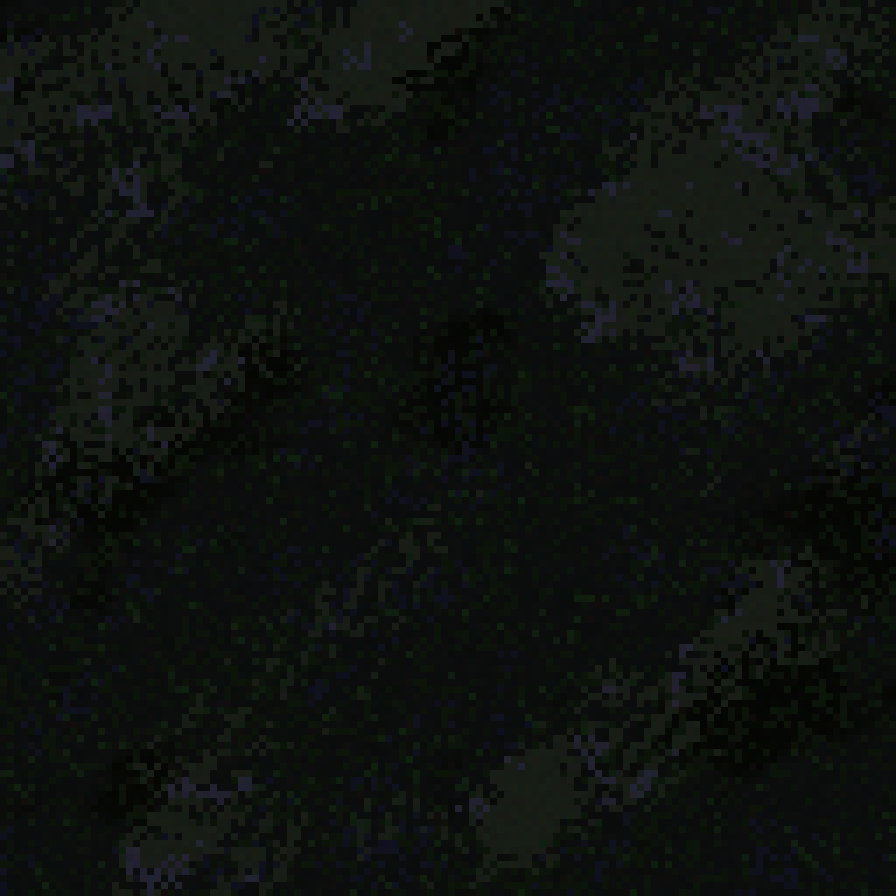
A Shadertoy shader for this texture:

```glsl
const float CELLS = 128.0;

const vec3 CHARCOAL   = vec3(0.044, 0.050, 0.049);
const vec3 PITCH      = vec3(0.022, 0.027, 0.014);
const vec3 UMBER      = vec3(0.070, 0.056, 0.048);
const vec3 OLIVE      = vec3(0.090, 0.110, 0.082);
const vec3 DARK_GREEN = vec3(0.047, 0.077, 0.038);
const vec3 MOSS       = vec3(0.060, 0.118, 0.058);
const vec3 NAVY       = vec3(0.060, 0.066, 0.112);
const vec3 LAVENDER   = vec3(0.132, 0.132, 0.190);

float hash(vec2 p, float seed) {
    vec3 q = fract(vec3(p.xyx + seed * 17.3) * 0.1031);
    q += dot(q, q.yzx + 33.33);
    return fract((q.x + q.y) * q.z);
}

float valueNoise(vec2 p, float seed) {
    vec2 i = floor(p), f = fract(p);
    f = f * f * (3.0 - 2.0 * f);
    float low  = mix(hash(i, seed), hash(i + vec2(1, 0), seed), f.x);
    float high = mix(hash(i + vec2(0, 1), seed), hash(i + vec2(1, 1), seed), f.x);
    return mix(low, high, f.y);
}

float fbm(vec2 p, float seed) {
    float sum = 0.0, weight = 0.533;
    for (int i = 0; i < 4; i++) {
        sum += weight * valueNoise(p, seed + float(i));
        p = p * 2.03 + 7.1;
        weight *= 0.5;
    }
    return sum;
}

// Rotates so that x runs along the rising diagonal, then stretches.
vec2 alongDiagonal(vec2 p, vec2 size) {
    const vec2 dir = vec2(0.766, 0.643);
    return vec2(dot(p, dir), dot(p, vec2(-dir.y, dir.x))) / size;
}

// Fine curved hatching that appears only in some regions.
float hatching(vec2 cell) {
    float phase = 62.0 * valueNoise(cell / 32.0, 21.0) + 0.9 * (cell.x - cell.y);
    float mask = smoothstep(0.50, 0.72, valueNoise(cell / 17.0, 23.0));
    return mask * sin(phase);
}

vec3 cellColor(vec2 cell) {
    float grain = hash(cell, 31.0);
    float pick = hash(cell, 37.0);
    float height = fbm(alongDiagonal(cell, vec2(34.0, 19.0)), 3.0);
    float lit = height + 0.20 * (grain - 0.5) + 0.085 * hatching(cell);

    // Dark ground with pitch-black hollows
    float hollow = fbm(alongDiagonal(cell, vec2(24.0, 17.0)), 11.0);
    float depth = smoothstep(0.46, 0.30, hollow + 0.08 * (pick - 0.5));
    vec3 color = mix(CHARCOAL, PITCH, depth);
    color = mix(color, UMBER, 0.6 * step(0.955, hash(cell, 41.0)));

    // Scattered greens
    float growth = valueNoise(cell / 14.0, 47.0);
    color = mix(color, DARK_GREEN, step(pick, 0.10 + 0.27 * growth));
    color = mix(color, MOSS, step(0.953, hash(cell, 43.0)) * (1.0 - 0.6 * depth));

    // Navy flecks in the shade
    float shade = valueNoise(alongDiagonal(cell, vec2(10.0, 7.0)), 53.0);
    float navy = step(0.64, shade) * step(hash(cell, 59.0), 0.17);
    color = mix(color, NAVY, navy);

    // Olive patches with lavender clusters
    color = mix(color, OLIVE, step(0.628, lit));
    float cluster = valueNoise(cell / 3.6, 61.0);
    float bloom = step(0.60, height) * step(0.70, cluster) * step(hash(cell, 67.0), 0.42);
    color = mix(color, LAVENDER, bloom);

    vec3 tint = vec3(hash(cell, 71.0), hash(cell, 73.0), hash(cell, 79.0)) - 0.5;
    return color * (1.0 + 0.16 * tint) + 0.008 * (grain - 0.5);
}

void mainImage(out vec4 fragColor, in vec2 fragCoord) {
    // Four samples per pixel smooth the cell edges
    float scale = CELLS / min(iResolution.x, iResolution.y);
    vec3 color = vec3(0.0);
    for (int i = 0; i < 4; i++) {
        vec2 offset = vec2(i % 2, i / 2) * 0.5 - 0.25;
        color += cellColor(floor((fragCoord + offset) * scale));
    }
    fragColor = vec4(max(color * 0.25, 0.0), 1.0);
}
```
